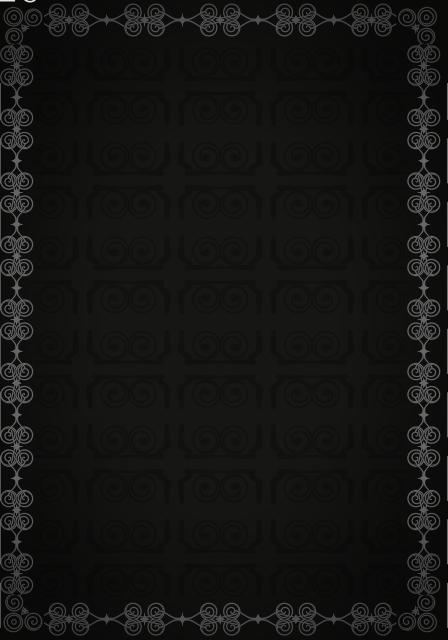
A WebGL 2 fragment shader for this pattern:

```glsl
#version 300 es
precision highp float;
// A dark damask panel framed by a silver filigree border.
// Mirror folds place the frame's paired curls, stars and corners;
// a second folded lattice lays faint scrolls behind them.

#define SHEET vec2(537.0, 768.0)    // design grid spanning the canvas
#define CENTRE vec2(264.0, 383.5)   // mirror axes of the frame
#define RAIL vec2(244.0, 359.5)     // half size of the frame's centre line
#define SIDE_STEP 76.2
#define TOP_STEP 90.7
#define DAMASK_STEP vec2(110.0, 113.4)
#define LINE_HALF 0.75
#define SILVER 0.40
#define DAMASK_DEPTH 0.021

uniform vec2 u_resolution;
out vec4 fragColor;

const float TAU = 6.2831853;
float pixel;

float fill(float d) { return 1.0 - smoothstep(-0.65 * pixel, 0.65 * pixel, d); }

float segment(vec2 p, vec2 a, vec2 b) {
    vec2 along = b - a;
    return length(p - a - along * clamp(dot(p - a, along) / dot(along, along), 0.0, 1.0));
}

// Distance to the centre line of a coil clipped to a disc.
float coil(vec2 p, float radius, float pitch, float turn) {
    float r = length(p);
    float phase = r / pitch - atan(p.y, p.x) / TAU - turn;
    float d = abs(fract(phase) - 0.5) * pitch;
    return max(d, r - radius);
}

// Four-pointed star with concave sides.
float star(vec2 p, float radius) {
    vec2 root = sqrt(abs(p) + 0.01);
    float reach = root.x + root.y;
    return (reach * reach - radius) * 0.45;
}

// Four curls joined by tapering stems to a star at each end.
float motif(vec2 p, float halfStep) {
    p = abs(p);
    vec2 q = p - vec2(13.8, 9.3);
    float d = min(coil(q, 8.2, 5.2, 0.15), abs(length(q) - 9.7)) - LINE_HALF;
    float neck = smoothstep(17.0, halfStep - 6.0, p.x);
    float stem = abs(p.y - mix(10.0, 0.8, neck)) * 0.82 - LINE_HALF;
    d = min(d, max(stem, 17.0 - p.x));
    float heart = abs(p.y - 2.0 - 0.22 * p.x) - LINE_HALF;
    d = min(d, max(heart, p.x - 20.0));
    d = min(d, star(p, 9.0));
    return min(d, star(p - vec2(halfStep, 0.0), 9.5));
}

// Corner knot: a central coil flanked by two smaller ones.
float corner(vec2 p) {
    vec2 m = p.x > p.y ? p : p.yx;
    vec2 flank = m - vec2(20.0, -3.0);
    float d = min(coil(flank, 8.0, 5.2, 0.35), abs(length(flank) - 10.0));
    vec2 knot = m + 4.0;
    d = min(d, min(coil(knot, 9.0, 5.4, 0.1), abs(length(knot) - 11.0)));
    d = min(d, segment(m, vec2(6.0), vec2(14.0, 8.0)));
    return min(d - LINE_HALF, star(m - 10.0, 7.0));
}

float frame(vec2 a) {
    vec2 inward = RAIL - a;
    float along = mod(a.y + 0.5 * SIDE_STEP, SIDE_STEP) - 0.5 * SIDE_STEP;
    float side = max(motif(vec2(along, inward.x), 0.5 * SIDE_STEP), a.y - 331.0);
    along = mod(a.x + 0.5 * TOP_STEP, TOP_STEP) - 0.5 * TOP_STEP;
    float top = max(motif(vec2(along, inward.y), 0.5 * TOP_STEP), a.x - 211.0);
    float knot = max(corner(inward), max(inward.x - 33.0, inward.y - 29.0));
    side = max(side, abs(inward.x) - 20.5);
    top = max(top, abs(inward.y) - 20.5);
    return min(knot, min(side, top));
}

// Mirrored scrolls, bars and leaves of the faint background.
float damask(vec2 p) {
    vec2 q = abs(mod(p - vec2(264.0, 330.0) + 0.5 * DAMASK_STEP, DAMASK_STEP) - 0.5 * DAMASK_STEP);
    vec2 c = q - vec2(16.3, 29.0);
    float d = min(abs(length(c) - 16.3) - 1.1, coil(c, 14.0, 9.5, 0.3) - 1.2);
    d = min(d, length(c - vec2(2.0, -1.0)) - 3.5);
    d = min(d, segment(q, vec2(0.0, 9.0), vec2(39.0, 9.0)) - 1.5 - 0.05 * q.x);
    d = min(d, segment(q, vec2(37.0, 14.0), vec2(47.0, 22.0)) - 3.2);
    return min(d, segment(q, vec2(47.0, 22.0), vec2(46.0, 45.0)) - 4.0 + 0.06 * abs(q.y - 25.0));
}

void main() {
    vec2 p = gl_FragCoord.xy / u_resolution * SHEET;
    p.y = SHEET.y - p.y;
    pixel = SHEET.y / u_resolution.y;
    vec2 a = abs(p - CENTRE);

    // Ground with a soft vignette and tonal damask.
    float glow = 1.0 - smoothstep(0.45, 1.3, length(a / CENTRE));
    float ground = mix(0.035, 0.086, glow);
    float inside = 1.0 - smoothstep(-8.0, 4.0, max(a.x - 224.0, a.y - 338.0));
    ground -= DAMASK_DEPTH * fill(damask(p)) * inside * (0.35 + 0.65 * glow);
    vec3 colour = ground * vec3(1.0, 1.0, 0.95);

    // Silver tracery, dimmer toward the corners.
    float shade = SILVER * mix(1.0, 0.62, smoothstep(290.0, 430.0, length(a)));
    colour = mix(colour, vec3(shade), fill(frame(a)));

    // Pale slivers along the outer rim.
    float gap = abs(mod(p.y - 193.0 + 0.5 * SIDE_STEP, SIDE_STEP) - 0.5 * SIDE_STEP);
    float rim = fill(min(p.x - 0.8, 535.8 - p.x)) * fill(gap - 27.0) * step(100.0, p.y);
    colour = mix(colour, vec3(0.45), rim);
    float chip = min(max(p.x - 18.0, p.y - 1.8), abs(length(p - vec2(36.0, -7.0)) - 9.0) - 1.0);
    colour = mix(colour, vec3(0.9), fill(chip));
    fragColor = vec4(colour, 1.0);
}
```
